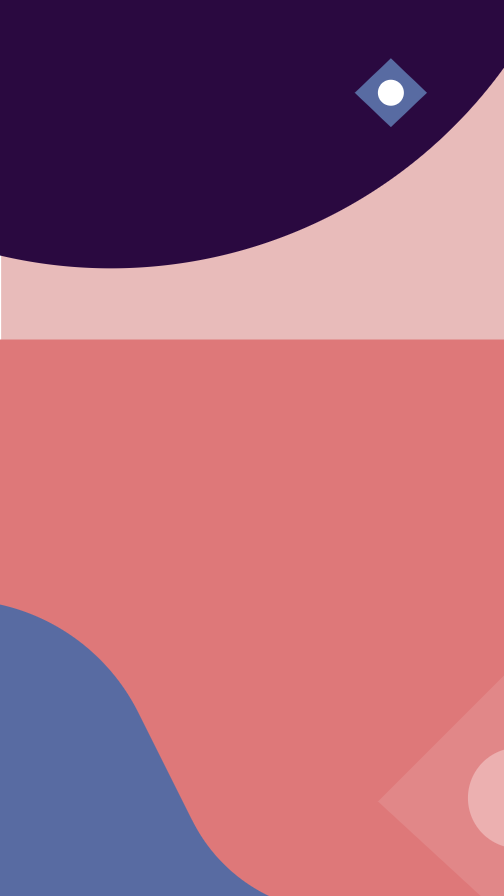
Give the GLSL for this background, as a WebGL 1 fragment shader.

```glsl
precision highp float;

uniform vec2 u_resolution;

// Antialiased coverage of a signed distance, negative inside
float cover(float dist) {
  float pixel = 9.0 / u_resolution.x;
  return clamp(0.5 - dist / pixel, 0.0, 1.0);
}

float disc(vec2 p, vec2 center, float radius) {
  return length(p - center) - radius;
}

float diamond(vec2 p, vec2 center, vec2 halfSize) {
  vec2 q = abs(p - center) / halfSize;
  return (q.x + q.y - 1.0) / length(1.0 / halfSize);
}

// Wedge opening to the right, a little flatter below its tip
float wedge(vec2 p, vec2 tip) {
  vec2 q = p - tip;
  float slope = q.y > 0.0 ? 1.0 : 0.92;
  return (abs(q.y) - slope * q.x) / length(vec2(slope, 1.0));
}

// Convex crest, straight flank, then concave foot
float hill(vec2 p) {
  float crest = length(max(p - vec2(-0.792, 1.646), 0.0)) - 3.646;
  float flank = dot(p - vec2(2.469, 3.277), normalize(vec2(2.0, 1.0)));
  float foot = 2.958 - length(min(p - vec2(6.083, 2.667), 0.0));
  return p.x < 2.469 ? crest : (p.x < 3.4375 ? flank : foot);
}

void main() {
  // Canvas spans 9 by 16 units
  vec2 p = gl_FragCoord.xy / u_resolution * vec2(9.0, 16.0);

  vec3 coral = vec3(0.870, 0.470, 0.475);
  vec3 blush = vec3(0.910, 0.735, 0.730);
  vec3 plum = vec3(0.165, 0.035, 0.250);
  vec3 blue = vec3(0.345, 0.420, 0.635);
  vec3 white = vec3(1.0);

  // Upper band with a thin pale left edge, and the large dark disc
  vec3 band = mix(blush, white, cover(p.x - 0.02));
  vec3 color = mix(coral, band, cover(9.9375 - p.y));
  color = mix(color, plum, cover(disc(p, vec2(1.98, 19.875), 8.667)));

  // Small diamond with its white center
  vec2 gem = vec2(6.98, 14.344);
  color = mix(color, blue, cover(diamond(p, gem, vec2(0.645, 0.615))));
  color = mix(color, white, cover(disc(p, gem, 0.232)));

  // Lower left hill
  color = mix(color, blue, cover(hill(p)));

  // Translucent wedge and disc cut off by the right edge
  color = mix(color, white, 0.11 * cover(wedge(p, vec2(6.75, 1.6875))));
  color = mix(color, white, 0.34 * cover(disc(p, vec2(9.256, 1.75), 0.9)));

  gl_FragColor = vec4(color, 1.0);
}
```
